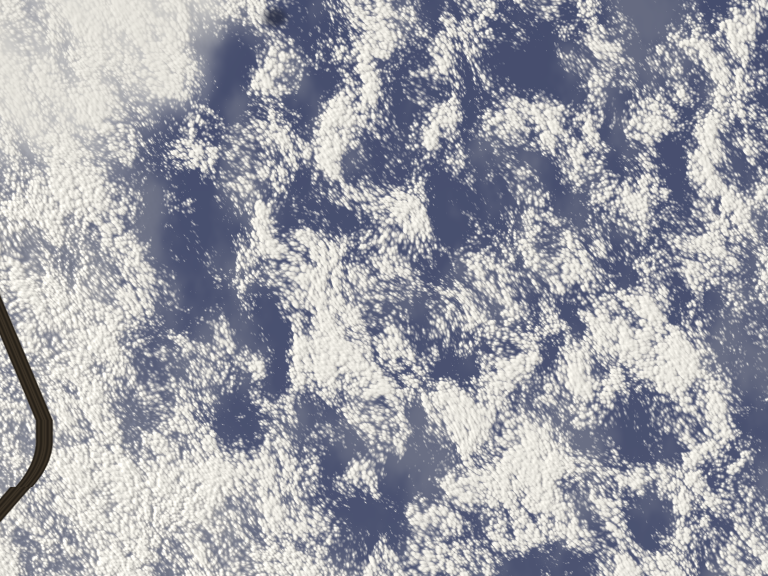
A WebGL 2 fragment shader for this texture:

```glsl
#version 300 es
precision highp float;
// Broken puffy clouds over a blue ocean seen from above, with a dark strap at the left edge.

uniform vec2 u_resolution;
out vec4 fragColor;

const vec3 OCEAN = vec3(0.275, 0.305, 0.43);
const vec3 HAZE = vec3(0.55, 0.56, 0.60);
const vec3 CLOUD_THIN = vec3(0.77, 0.76, 0.75);
const vec3 CLOUD = vec3(0.91, 0.90, 0.87);
const vec3 STRAP = vec3(0.21, 0.18, 0.14);
const vec2 CLUMP_FREQ = vec2(17.0, 11.0);
const vec2 STREAK_FREQ = vec2(15.0, 42.0);
const vec2 BILLOW_FREQ = vec2(30.0, 52.0);
const vec2 PUFF_FREQ = vec2(58.0, 90.0);
const float CLUMP_GAIN = 1.6;
const float STREAK_GAIN = 0.40;
const float BILLOW_GAIN = 0.60;
const float PUFF_GAIN = 0.48;
const float GRAIN_GAIN = 0.46;
const float COVER = 0.06;           // raises or lowers the whole cloud share
const float LEFT_COVER = 0.20;      // extra cloud on the left bank
const float STREAK_ANGLE = -0.85;
const vec2 LIGHT_STEP = vec2(-0.0045, 0.002);

vec2 hash2(vec2 p) {
    vec3 q = fract(vec3(p.xyx) * vec3(0.1031, 0.1030, 0.0973));
    q += dot(q, q.yzx + 33.33);
    return fract((q.xx + q.yz) * q.zy);
}

float valueNoise(vec2 p) {
    vec2 i = floor(p), f = fract(p);
    f = f * f * (3.0 - 2.0 * f);
    float low = mix(hash2(i).x, hash2(i + vec2(1, 0)).x, f.x);
    float high = mix(hash2(i + vec2(0, 1)).x, hash2(i + vec2(1, 1)).x, f.x);
    return mix(low, high, f.y);
}

float fbm(vec2 p) {
    float sum = 0.0, amp = 0.5;
    for (int i = 0; i < 4; i++) {
        sum += amp * valueNoise(p);
        p = mat2(1.6, 1.2, -1.2, 1.6) * p + 17.3;
        amp *= 0.5;
    }
    return sum / 0.9375;
}

// Distance to the nearest scattered cell centre
float cellular(vec2 p) {
    vec2 i = floor(p);
    float nearest = 4.0;
    for (int y = -1; y <= 1; y++)
        for (int x = -1; x <= 1; x++) {
            vec2 cell = i + vec2(x, y);
            vec2 d = cell + hash2(cell + 50.0) - p;
            nearest = min(nearest, dot(d, d));
        }
    return sqrt(nearest);
}

vec2 rotate(vec2 p, float a) {
    return vec2(cos(a) * p.x + sin(a) * p.y, cos(a) * p.y - sin(a) * p.x);
}

// Signed distance right of the cloud bank that fills the left
float bankOffset(vec2 p) {
    return p.x - 0.22 - 1.1 * (p.y - 0.58) * (p.y - 0.58);
}

float cloudHeight(vec2 p) {
    vec2 warp = vec2(valueNoise(p * 13.0 + 3.0), valueNoise(p * 13.0 + 31.0)) - 0.5;
    vec2 along = rotate(p + 0.02 * warp, STREAK_ANGLE);
    float clump = fbm((p + 0.05 * warp) * CLUMP_FREQ + 40.0) - 0.5;
    float streak = valueNoise(along * STREAK_FREQ + 70.0) - 0.5;
    float billow = fbm(along * BILLOW_FREQ + 150.0) - 0.5;
    float puff = 0.45 - cellular(along * PUFF_FREQ + 100.0);
    float grain = 0.45 - cellular(along * PUFF_FREQ * 2.0 + 300.0);

    float offset = bankOffset(p) + 0.08 * warp.x;
    float bank = smoothstep(0.06, -0.06, offset);
    float gap = exp(-pow((offset - 0.07) / 0.07, 2.0)) * smoothstep(0.4, 0.6, p.y);
    return CLUMP_GAIN * clump * (1.0 - 0.4 * bank) + STREAK_GAIN * streak
        + BILLOW_GAIN * billow + PUFF_GAIN * puff + GRAIN_GAIN * grain
        + COVER + LEFT_COVER * bank - 0.2 * gap;
}

float segment(vec2 p, vec2 a, vec2 b) {
    vec2 d = b - a;
    return length(p - a - d * clamp(dot(p - a, d) / dot(d, d), 0.0, 1.0));
}

void main() {
    vec2 p = gl_FragCoord.xy / u_resolution.y;
    float pixel = 1.0 / u_resolution.y;

    // Ocean with thin drifting haze
    float bankSide = smoothstep(0.1, -0.15, bankOffset(p));
    float haze = 0.45 * smoothstep(0.4, 0.8, fbm(p * vec2(12.0, 8.0) + 9.0));
    haze += 0.6 * bankSide + 0.08 * (1.0 - p.y);
    vec3 color = mix(OCEAN, HAZE, clamp(haze, 0.0, 1.0));

    // Puffy clouds lit from the left, whiter where thick
    float height = cloudHeight(p);
    float slope = clamp(height - cloudHeight(p + LIGHT_STEP), -0.4, 0.4);
    float cover = smoothstep(-0.14, 0.34, height);
    vec3 cloud = mix(CLOUD_THIN, CLOUD, smoothstep(0.05, 0.55, height + 0.4 * slope));
    color = mix(color, cloud * (1.0 + 0.24 * slope), cover);
    color *= 1.0 + 0.15 * slope * bankSide;

    // Smooth streaked veil in the upper left
    vec2 fibre = rotate(p, -1.0) * vec2(5.0, 26.0);
    float veil = smoothstep(0.06, -0.12, bankOffset(p) + 0.2 * (fbm(p * 7.0) - 0.5));
    veil *= smoothstep(0.62, 0.82, p.y) * (0.35 + 0.7 * fbm(fibre));
    color = mix(color, CLOUD * 0.98, clamp(veil, 0.0, 1.0));

    // Small dark smudge near the top
    float smudge = length((p - vec2(0.477, 0.97)) * vec2(0.8, 1.0));
    color = mix(color, OCEAN * 0.6, 0.75 * smoothstep(0.024, 0.006, smudge));

    // Strap: straight upper part, then a curve back to the edge
    float bend = 0.077 - 5.5 * pow(max(0.235 - p.y, 0.0), 2.0) * smoothstep(0.04, 0.12, p.y);
    float curve = abs(p.x - bend + 0.42 * max(p.y - 0.27, 0.0)) * 0.92;
    float tail = segment(p, vec2(0.045, 0.165), vec2(-0.025, 0.085));
    float strap = p.y > 0.155 ? curve : tail;
    vec3 strapColor = STRAP * (0.9 + 0.2 * sin(strap * 900.0));
    color = mix(color, strapColor, smoothstep(pixel, -pixel, strap - 0.0135));

    fragColor = vec4(clamp(color, 0.0, 1.0), 1.0);
}
```
